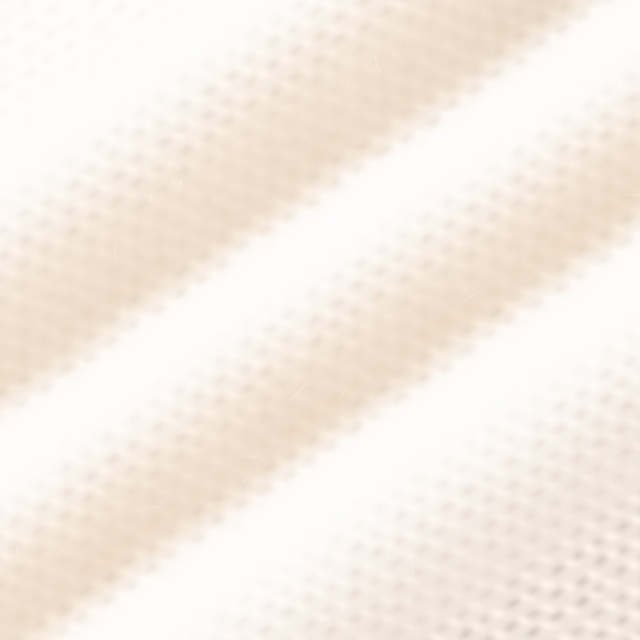
Give the GLSL for this texture, as a three.js fragment shader.

```glsl
// Soft cream knitted wool in diagonal folds, with staggered stitches and loose hairs.
#define SLOPE 0.69
#define STITCH vec2(0.043, 0.030)
#define JITTER 0.30
#define HOLE_DEPTH 0.78
#define HAIR_COUNT 70
#define HAIR_WIDTH 0.0011
#define WHITE vec3(0.995, 0.990, 0.984)
#define CREAM vec3(0.946, 0.886, 0.822)
#define ROSE vec3(0.930, 0.885, 0.845)
#define GAP_TINT vec3(0.075, 0.100, 0.120)

varying vec2 vUv;

vec2 hash2(vec2 p) {
  vec2 q = vec2(dot(p, vec2(127.1, 311.7)), dot(p, vec2(269.5, 183.3)));
  return fract(sin(q) * 43758.55);
}

// Layered rotated sines, roughly -1 to 1
float waves(vec2 p) {
  float sum = 0.0, amp = 0.5;
  for (int i = 0; i < 4; i++) {
    sum += amp * sin(p.x + 1.7 * sin(p.y * 0.8)) * cos(p.y * 1.1 + 0.6 * p.x);
    p = mat2(1.5, 1.1, -1.1, 1.5) * p + 2.3;
    amp *= 0.55;
  }
  return sum;
}

// Slow rise from a to b, then a quick fall from c to d
float fold(float v, float a, float b, float c, float d) {
  return smoothstep(a, b, v) * (1.0 - smoothstep(c, d, v));
}

// Staggered, jittered cells: x = dark gaps, y = pale yarn strands
vec2 knit(vec2 q) {
  vec2 result = vec2(0.0);
  vec2 base = floor(q);
  for (int j = -1; j <= 1; j++) {
    for (int i = -2; i <= 1; i++) {
      vec2 cell = base + vec2(float(i), float(j));
      vec2 rnd = hash2(cell);
      vec2 center = cell + 0.5 + (rnd - 0.5) * JITTER;
      center.x += 0.5 * mod(cell.y, 2.0);
      vec2 d = q - center;
      float gap = exp(-dot(d * d, vec2(13.0, 17.0)));
      vec2 e = d - vec2(0.5, 0.1);
      e = vec2(e.x - 0.45 * e.y, e.y + 0.25 * e.x);
      float strand = exp(-dot(e * e, vec2(22.0, 6.0)));
      result = max(result, vec2(gap * (0.55 + 0.45 * rnd.x), strand));
    }
  }
  return result;
}

// Short curved fibres scattered over the cloth
float hairs(vec2 p) {
  float sum = 0.0;
  for (int i = 0; i < HAIR_COUNT; i++) {
    vec2 seed = vec2(float(i), 7.0);
    vec2 rnd = hash2(seed + 31.0);
    vec2 d = p - hash2(seed);
    float angle = 0.6 + 2.6 * (rnd.x - 0.5);
    float c = cos(angle), s = sin(angle);
    d = mat2(c, -s, s, c) * d;
    d.y += (rnd.y - 0.5) * 24.0 * d.x * d.x;
    float len = 0.010 + 0.022 * rnd.y;
    float body = 1.0 - smoothstep(0.4 * len, len, abs(d.x));
    sum += body * (1.0 - smoothstep(0.0, HAIR_WIDTH * 1.6, abs(d.y))) * (0.3 + 0.7 * rnd.x);
  }
  return min(sum, 1.0);
}

void main() {
  vec2 p = vUv;
  float v = 1.0 - p.y + SLOPE * p.x;
  float fuzz = waves(p * 45.0);
  float broad = waves(p * 9.0 + 4.0);
  float edge = v + 0.007 * fuzz + 0.008 * broad;

  // Fold shading, from upper left to lower right
  float first = fold(edge, 0.27, 0.52, 0.59, 0.69);
  float second = fold(edge, 0.74, 0.95, 0.99, 1.095);
  float third = smoothstep(1.14, 1.42, edge);
  float corner = smoothstep(1.42, 1.50, edge);
  float shade = first + second + third * 0.85;
  vec3 color = mix(WHITE, mix(CREAM, ROSE, third), min(shade, 1.0));

  // Deeper warmth next to each overlapping fold
  float crease = fold(edge, 0.46, 0.60, 0.60, 0.67) + fold(edge, 0.87, 1.01, 1.01, 1.07);
  color -= crease * vec3(0.014, 0.022, 0.032) * (1.0 + 0.4 * broad);
  color -= first * smoothstep(0.55, 0.9, p.x) * vec3(0.015, 0.015, 0.012);

  // Knit follows the folds, bent a little by broad waves
  vec2 along = normalize(vec2(1.0, SLOPE));
  vec2 cloth = vec2(dot(p, along), dot(p, vec2(along.y, -along.x)));
  cloth += 0.005 * vec2(broad, waves(p * 13.0 + 8.0));
  vec2 stitch = knit(cloth / STITCH + 40.0);
  float slopeZone = clamp(4.0 * shade * (1.0 - shade), 0.0, 1.0);
  float top = 1.0 - smoothstep(0.12, 0.26, v);
  float relief = 0.55 * slopeZone + 0.20 * shade + 0.5 * corner + 0.3 * top;
  color -= stitch.x * relief * HOLE_DEPTH * GAP_TINT;
  color += stitch.y * (0.015 * shade + 0.018 * slopeZone);

  // Open, cooler stitches in the lower right
  color += corner * (stitch.y * 0.035 - stitch.x * vec3(0.035, 0.030, 0.022));

  // Woolly grain and bright hairs
  color += 0.007 * shade * waves(p * vec2(120.0, 95.0));
  color = mix(color, WHITE, hairs(p) * 0.38 * min(shade, 1.0));
  gl_FragColor = vec4(clamp(color, 0.0, 1.0), 1.0);
}
```
